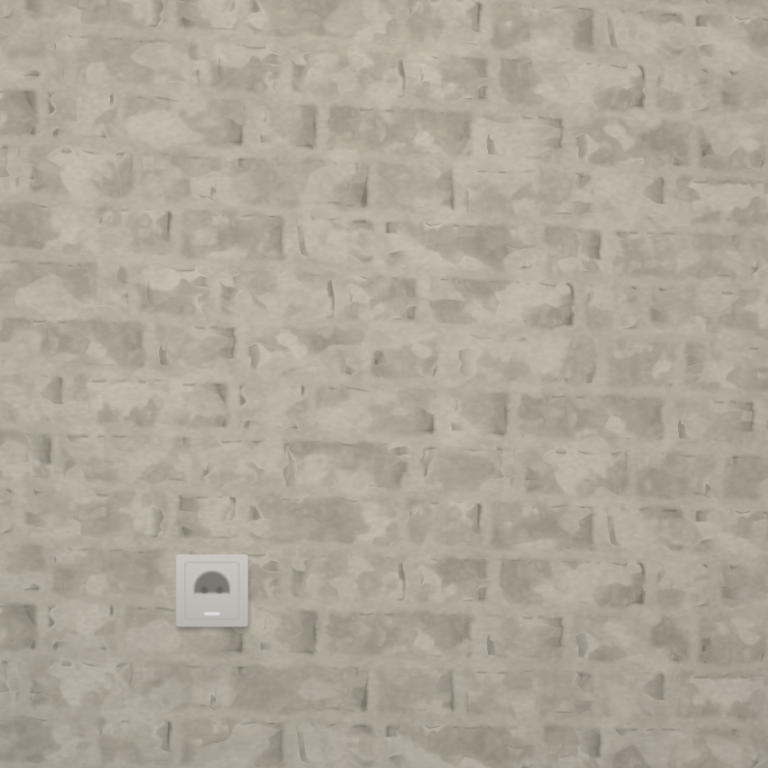
This texture is drawn by a WebGL 1 fragment shader. Its source:

```glsl
precision highp float;
// Whitewashed brick wallpaper, softly worn, with a wall socket at the lower left.
uniform vec2 u_resolution;

const float ROW_HEIGHT = 0.0745;
const float MOTIF_WIDTH = 0.58;  // four bricks: long, short, long, short
const float MOTIF_ROWS = 9.0;    // rows before the print repeats
const float MOTIF_DROP = 4.0;    // rows the print drops per motif across

const vec3 MORTAR = vec3(0.692, 0.665, 0.615);
const vec3 BRICK = vec3(0.646, 0.618, 0.567);
const vec3 CHALK = vec3(0.735, 0.709, 0.661);
const vec3 SMUDGE = vec3(0.555, 0.529, 0.480);
const vec3 CHIP = vec3(0.405, 0.385, 0.348);
const vec3 PLASTIC = vec3(0.765, 0.745, 0.725);
const vec3 RECESS = vec3(0.490, 0.475, 0.460);

float hash(vec2 p) {
  vec3 q = fract(vec3(p.xyx) * 0.1031);
  q += dot(q, q.yzx + 33.33);
  return fract((q.x + q.y) * q.z);
}

vec2 hash2(vec2 p) {
  return vec2(hash(p), hash(p + 47.3));
}

// Cellular noise: random tones blended between scattered cell centres.
float cellTone(vec2 p) {
  vec2 cell = floor(p);
  vec2 f = p - cell;
  float sum = 0.0;
  float total = 0.0001;
  for (int j = -1; j <= 1; j++) {
    for (int i = -1; i <= 1; i++) {
      vec2 o = vec2(float(i), float(j));
      float dist = length(o + hash2(cell + o) - f);
      float w = pow(1.0 - smoothstep(0.0, 1.45, dist), 4.0);
      sum += w * hash(cell + o + 91.7);
      total += w;
    }
  }
  return sum / total;
}

// Layered sines bend the brush marks.
vec2 wobble(vec2 p) {
  return vec2(sin(p.y * 61.0 + 2.0 * sin(p.x * 37.0)) + 0.5 * sin(p.y * 143.0),
              sin(p.x * 53.0 + 2.0 * sin(p.y * 41.0)) + 0.5 * sin(p.x * 127.0));
}

float boxDistance(vec2 p, vec2 halfSize, float radius) {
  vec2 q = abs(p) - halfSize + radius;
  return length(max(q, 0.0)) + min(max(q.x, q.y), 0.0) - radius;
}

float fill(float d, float softness) {
  return 1.0 - smoothstep(-softness, softness, d);
}

vec3 brickWall(vec2 uv) {
  // Courses sag to the right, more strongly near the top.
  float down = 1.0 - uv.y;
  float level = (down - mix(0.058, 0.014, down) * uv.x - 0.107) / ROW_HEIGHT;
  float row = floor(level);
  float rowX = uv.x + MOTIF_WIDTH * hash(vec2(mod(row, MOTIF_ROWS), 5.0));
  float motif = floor(rowX / MOTIF_WIDTH);
  float x = rowX - motif * MOTIF_WIDTH;
  float seed = mod(row + MOTIF_DROP * motif, MOTIF_ROWS);

  // Find the brick inside the motif.
  vec3 jitter = vec3(hash(vec2(seed, 1.0)), hash(vec2(seed, 2.0)), hash(vec2(seed, 3.0)));
  vec3 joints = vec3(0.195, 0.300, 0.475) + (jitter - 0.5) * 0.04;
  vec3 passed = step(joints, vec3(x));
  vec3 before = joints * passed;
  vec3 after = mix(joints, vec3(MOTIF_WIDTH), passed);
  float left = max(before.x, max(before.y, before.z));
  float right = min(after.x, min(after.y, after.z));
  vec2 id = vec2(seed, dot(passed, vec3(1.0)));
  vec2 local = vec2(x - 0.5 * (left + right), (0.5 - fract(level)) * ROW_HEIGHT);
  vec2 halfSize = vec2(0.5 * (right - left) - 0.007, 0.5 * ROW_HEIGHT - 0.007);

  // Noise follows each brick so that its wear repeats with the print.
  vec2 p = local + id * vec2(3.17, 2.31) + 1.0;
  vec2 bent = p + 0.0022 * wobble(p);
  float broad = cellTone(bent * vec2(21.0, 29.0));
  float brush = cellTone(bent * vec2(50.0, 70.0) + 19.0);
  float upright = cellTone(bent * vec2(120.0, 36.0) + 53.0);
  float d = boxDistance(local, halfSize, 0.007) + (brush - 0.5) * 0.008;
  float body = fill(d, 0.005);
  float wear = 0.52 * broad + 0.33 * brush + 0.15 * upright;

  // Whitewash hides parts of each face, so some joints fade away.
  float cover = mix(0.5, 1.0, hash(id + 8.0)) * smoothstep(0.12, 0.45, 0.6 * brush + 0.4 * upright + 0.1);
  vec3 face = mix(BRICK, CHALK, smoothstep(0.46, 0.64, wear));
  face = mix(face, SMUDGE, 0.6 * smoothstep(0.46, 0.24, wear));
  vec3 color = mix(MORTAR, face, body * cover);

  // Pale plaster dabs lie over faces and joints alike.
  float dab = cellTone(uv * vec2(23.0, 31.0) + 0.07 * wobble(uv) + 7.0);
  color = mix(color, CHALK, 0.6 * smoothstep(0.58, 0.80, dab));

  // Dark smudges gather at one end of some bricks.
  float heel = smoothstep(0.045, 0.0, halfSize.x - local.x * sign(hash(id + 31.0) - 0.4));
  color = mix(color, SMUDGE * 0.93, 0.6 * heel * body * smoothstep(0.48, 0.75, brush));

  // Broken dark lines on the rims and small upright scuffs near the ends.
  float rim = fill(abs(d + 0.002) - 0.001, 0.0026);
  float side = smoothstep(-0.3, 0.8, max(local.x / halfSize.x, local.y / halfSize.y));
  color = mix(color, CHIP, 0.48 * rim * side * smoothstep(0.50, 0.82, brush * 0.5 + upright * 0.5));
  float ends = smoothstep(0.026, 0.004, halfSize.x - abs(local.x));
  float scuff = ends * body * smoothstep(0.62, 0.92, upright) * smoothstep(0.38, 0.66, brush);
  return mix(color, CHIP, 0.48 * scuff);
}

vec3 addSocket(vec3 wall, vec2 p) {
  float plate = boxDistance(p, vec2(0.047), 0.004);
  float inner = boxDistance(p, vec2(0.035, 0.037), 0.004);
  float shadow = fill(boxDistance(p + vec2(-0.002, 0.005), vec2(0.047), 0.004), 0.005);
  float dome = max(length(p - vec2(0.0, 0.002)) - 0.023, -0.003 - p.y);
  float pins = length(vec2(abs(p.x) - 0.010, p.y - 0.001)) - 0.004;
  vec3 color = mix(wall, wall * 0.80, shadow);
  color = mix(color, PLASTIC * (1.0 + 0.8 * p.y), fill(plate, 0.0015));
  color = mix(color, PLASTIC * 0.90, 0.6 * fill(abs(inner) - 0.001, 0.0015));
  color = mix(color, RECESS, fill(dome, 0.003));
  color = mix(color, RECESS * 0.80, fill(pins, 0.003));
  return mix(color, vec3(0.88), fill(boxDistance(p + vec2(0.0, 0.030), vec2(0.010, 0.002), 0.002), 0.002));
}

void main() {
  vec2 uv = gl_FragCoord.xy / u_resolution.y;
  vec3 color = brickWall(uv);
  // Paper grain and uneven room light.
  color *= 1.0 + 0.05 * (cellTone(uv * vec2(150.0, 230.0)) - 0.5);
  color *= 1.0 + 0.04 * (cellTone(uv * 24.0 + 0.02 * wobble(uv)) - 0.5);
  color = addSocket(color, uv - vec2(0.276, 0.231));
  vec2 away = uv - vec2(0.42, 0.75);
  color *= 1.035 - 0.15 * dot(away, away);
  color *= mix(vec3(0.992, 1.0, 0.998), vec3(1.006, 1.0, 0.992), 0.5 * (uv.x + uv.y));
  gl_FragColor = vec4(color, 1.0);
}
```
